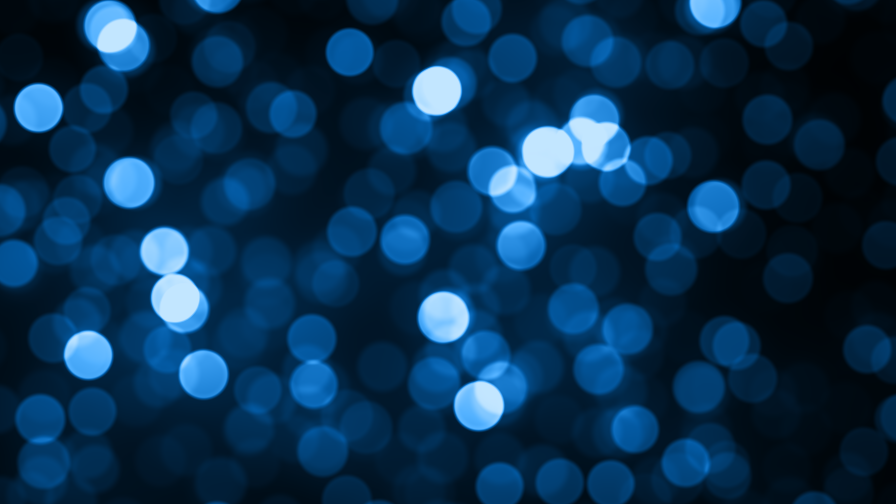
Give the GLSL for this background, as a Shadertoy shader.

```glsl
// Defocused blue lights on near-black: equal-sized translucent discs, faint to bright.
// Jittered cell grids scatter the discs in layers, their light adds over a soft haze,
// and one tone ramp turns the summed light into navy, azure and pale blue.

#define DISC_RADIUS 0.049
#define RADIUS_VARIATION 0.06
#define RIM_LIGHT 0.05
#define GHOST_SHIFT 0.013
#define HAZE_LIGHT 0.22
#define BASE_LIGHT 0.015
#define FAINT_LAYERS 4
#define MID_LAYERS 3
#define MID_FILL 0.60
#define BRIGHT_FILL 0.46
#define DEEP_BLUE vec3(0.015, 0.55, 1.0)
#define PALE_BLUE vec3(0.76, 0.90, 1.0)

vec3 hash3(vec2 cell, float seed) {
    vec3 q = fract((cell.xyx + seed * 17.3) * vec3(0.1031, 0.1030, 0.0973));
    q += dot(q, q.yxz + 33.33);
    return fract((q.xxy + q.yzz) * q.zyx);
}

// One soft elliptical pool of light.
float pool(vec2 p, vec2 center, vec2 size) {
    vec2 d = (p - center) / size;
    return exp(-dot(d, d));
}

// Broad distribution of the lights; p is in canvas heights.
float glow(vec2 p) {
    float g = pool(p, vec2(0.42, 0.38), vec2(0.48, 0.40));
    g += 0.80 * pool(p, vec2(1.10, 0.70), vec2(0.28, 0.42));
    g += 0.40 * pool(p, vec2(1.20, 0.18), vec2(0.45, 0.22));
    g *= 1.0 + 0.25 * sin(p.x * 9.0 + 2.0 * sin(p.y * 7.0)) * sin(p.y * 11.0 + 1.3);
    return min(g, 1.1);
}

// Filled disc with a slightly brighter rim.
float disc(vec2 d, float radius, float soft) {
    float dist = length(d);
    float body = 1.0 - smoothstep(radius - soft, radius + soft, dist);
    float rim = smoothstep(0.72 * radius, radius, dist);
    return body * (1.0 - RIM_LIGHT + 2.0 * RIM_LIGHT * rim);
}

// Scattered discs; lightRange holds the weakest and strongest light.
float discLayer(vec2 p, float cellSize, float fill, vec2 lightRange,
                float soft, float evenness, float seed) {
    vec2 home = floor(p / cellSize);
    float light = 0.0;
    for (int y = -1; y <= 1; y++)
    for (int x = -1; x <= 1; x++) {
        vec2 cell = home + vec2(x, y);
        vec3 place = hash3(cell, seed);
        vec3 look = hash3(cell, seed + 7.7);
        vec2 center = (cell + 0.08 + 0.84 * place.xy) * cellSize;
        float weight = mix(glow(center), 1.0, evenness);
        if (place.z > fill * mix(weight, 1.0, 0.45)) continue;

        vec2 d = p - center;
        float radius = DISC_RADIUS * (1.0 + RADIUS_VARIATION * (look.y * 2.0 - 1.0));
        float angle = 6.2832 * look.z;
        vec2 shift = GHOST_SHIFT * vec2(cos(angle), sin(angle));
        float ghost = 0.28 * step(0.6, look.y);
        float shape = mix(disc(d, radius, soft),
                          disc(d - shift, radius, soft * 2.0), ghost);
        shape *= 1.0 + 0.06 * d.y / radius;
        float halo = 0.045 * (1.0 - smoothstep(0.8, 2.1, length(d) / radius));
        light += (shape + halo) * mix(lightRange.x, lightRange.y, look.x) * weight;
    }
    return light;
}

// Summed light to colour: blue rises first, then washes toward white.
vec3 toneRamp(float light) {
    vec3 deep = DEEP_BLUE * min(light, 1.0);
    return mix(deep, PALE_BLUE, smoothstep(0.6, 1.5, light));
}

void mainImage(out vec4 fragColor, in vec2 fragCoord) {
    vec2 p = fragCoord / iResolution.y;
    float light = BASE_LIGHT + HAZE_LIGHT * glow(p);

    // Far, faint and blurred discs
    for (int i = 0; i < FAINT_LAYERS; i++) {
        float n = float(i);
        light += discLayer(p + vec2(0.037, 0.051) * n, 0.115 + 0.006 * n, 0.55,
                           vec2(0.04, 0.17), 0.010, 0.20, 3.0 + n);
    }
    // Clear blue discs
    for (int i = 0; i < MID_LAYERS; i++) {
        float n = float(i);
        light += discLayer(p + vec2(0.061, 0.043) * n, 0.14 + 0.016 * n, MID_FILL,
                           vec2(0.10, 0.58), 0.006, 0.35, 21.0 + n);
    }
    // Few bright, crisp discs
    light += discLayer(p + 0.07, 0.2, BRIGHT_FILL, vec2(0.58, 1.10), 0.0045, 0.8, 42.0);

    fragColor = vec4(toneRamp(light), 1.0);
}
```
